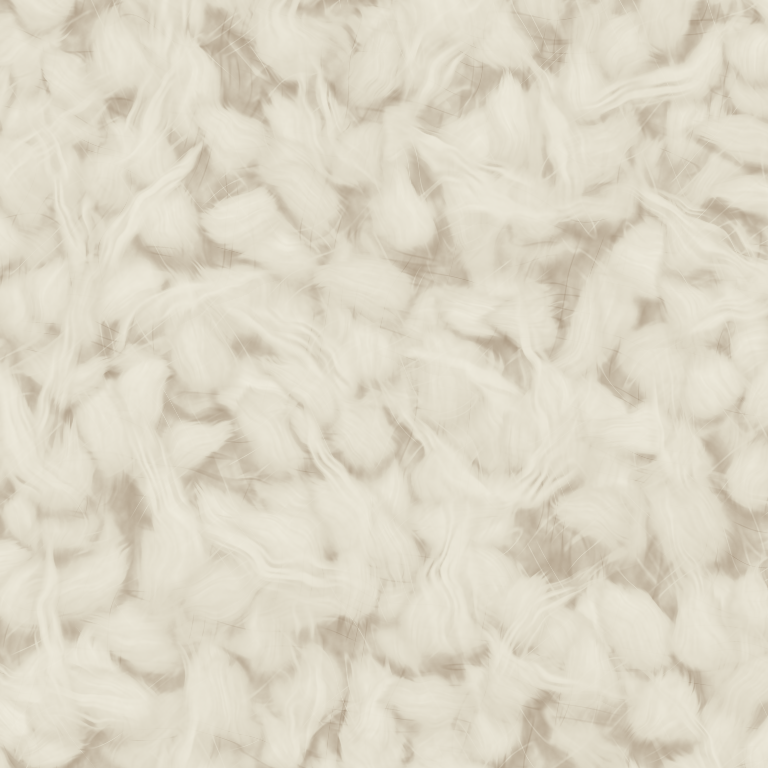
Reproduce this texture procedurally as a Shadertoy shader.

```glsl
#define CREVICE vec3(0.67, 0.60, 0.51)
#define WOOL vec3(0.862, 0.838, 0.770)
#define TIP vec3(0.938, 0.924, 0.872)
#define TUFT_SCALE 7.0
#define WISP_SCALE 6.0
#define LAYERS 4
#define FIBRE_FREQ 36.0
#define FRAY 0.50
#define SHADOW 0.42
#define WARP 0.022

vec3 hash3(vec2 p) {
    vec3 q = fract(p.xyx * vec3(0.1031, 0.1030, 0.0973));
    q += dot(q, q.yxz + 33.33);
    return fract((q.xxy + q.yzz) * q.zyx);
}

float noise(vec2 p) {
    vec2 i = floor(p), f = fract(p);
    f = f * f * (3.0 - 2.0 * f);
    float low = mix(hash3(i).x, hash3(i + vec2(1, 0)).x, f.x);
    float high = mix(hash3(i + vec2(0, 1)).x, hash3(i + vec2(1, 1)).x, f.x);
    return mix(low, high, f.y);
}

float fbm(vec2 p) {
    return 0.55 * noise(p) + 0.3 * noise(p * 2.1 + 7.3) + 0.15 * noise(p * 4.3 + 19.1);
}

mat2 rotation(float a) {
    float c = cos(a), s = sin(a);
    return mat2(c, -s, s, c);
}

// Teardrop distance: round below, narrow above, 1.0 on the outline
float teardrop(vec2 q, vec2 size) {
    float taper = max(1.0 - 0.5 * q.y / size.y, 0.3);
    return length(q / (size * vec2(taper, 1.0)));
}

// Strands running along y, from coarse locks to single fibres
float fibres(vec2 q, vec2 seed) {
    q.x += 0.13 * (noise(q * 3.5 + seed) - 0.5);
    float lock = noise(q * vec2(12.0, 2.0) + seed);
    float strand = noise(q * vec2(FIBRE_FREQ, 4.0) + seed.yx);
    return 0.5 * lock + 0.5 * strand;
}

// Thin stray hairs crossing at one angle
float hairs(vec2 p, float angle) {
    vec2 q = rotation(angle) * p;
    q.x += 0.035 * noise(q * 13.0);
    float line = abs(noise(q * vec2(75.0, 13.0) + angle * 31.0) - 0.5);
    return smoothstep(0.09, 0.0, line) * smoothstep(0.4, 0.7, noise(q * 22.0));
}

// Paints one layer of overlapping tufts over the tone below, upper rows on top
float paintLayer(float tone, vec2 p, float layer, bool wisp) {
    float scale = wisp ? WISP_SCALE : TUFT_SCALE + 1.4 * layer;
    p = p * scale + layer * vec2(17.37, 31.71);
    vec2 cell = floor(p);
    for (int j = -1; j <= 1; j++)
    for (int i = -1; i <= 1; i++) {
        vec2 id = cell + vec2(i, j);
        vec3 place = hash3(id + 3.0), form = hash3(id + 91.0);
        if (layer > 0.0 && place.z > 0.8) continue;

        // Lean follows a slow flow, with a bend of its own
        float angle = 3.2 * (noise(id * 0.45 + 50.0) - 0.5) + 2.0 * (form.x - 0.5);
        mat2 turn = rotation(angle);
        vec2 offset = p - id - mix(vec2(0.15), vec2(0.85), place.xy);
        vec2 size = wisp ? vec2(0.10 + 0.13 * form.y, 0.78)
                         : vec2(0.30 + 0.17 * form.y, 0.48 + 0.24 * form.z);
        float bend = (form.z - 0.5) * 0.9;
        vec2 q = turn * offset;
        q.x += bend * q.y * q.y;
        float d = teardrop(q, size);
        if (d > 1.7) continue;

        // Shadow cast on the wool underneath
        vec2 s = turn * (offset + vec2(-0.02, 0.085));
        s.x += bend * s.y * s.y;
        float depth = smoothstep(0.25, 0.75, noise(p * 0.9 + 8.0));
        float shade = smoothstep(1.22, 0.82, teardrop(s, size));
        tone = mix(tone, 0.06, shade * SHADOW * (wisp ? 0.2 : 0.35 + 0.75 * depth));

        // Frayed body, lit from above
        float f = fibres(q, form.xy * 57.0);
        float fray = FRAY * (0.55 + 0.6 * smoothstep(-0.3, 0.8, q.y / size.y));
        float edge = d + (f - 0.5) * fray;
        float cover = smoothstep(1.05, 0.66, edge);
        float body = 0.53 + 0.27 * (1.0 - d * d) + 0.14 * offset.y
                   + 0.24 * (f - 0.5) + 0.16 * (place.z - 0.4);
        if (wisp) {
            cover *= 0.25 + 0.65 * smoothstep(0.3, 0.7, f);
            body = 0.80 + 0.30 * (f - 0.5);
        }
        tone = mix(tone, body, cover);
    }
    return tone;
}

void mainImage(out vec4 fragColor, in vec2 fragCoord) {
    vec2 uv = fragCoord / iResolution.y;
    vec2 p = uv + WARP * (vec2(fbm(uv * 11.0), fbm(uv * 11.0 + 40.0)) - 0.5) * 2.0;

    // Deep underlayer, then tufts, then loose wisps
    float tone = 0.15 + 0.4 * fbm(p * vec2(45.0, 30.0));
    for (int k = 0; k < LAYERS; k++)
        tone = paintLayer(tone, p, float(k), k == LAYERS - 1);

    // Stray hairs show most in the hollows
    float hollow = smoothstep(0.75, 0.3, tone);
    tone += (0.03 + 0.10 * hollow) * (hairs(uv, 0.5) + hairs(uv, -0.9));
    tone -= (0.03 + 0.08 * hollow) * (hairs(uv, 1.4) + hairs(uv, -0.2));
    tone += 0.08 * (fbm(uv * 140.0) - 0.5) + 0.10 * (fbm(uv * 5.0) - 0.5);

    tone = clamp(tone, 0.0, 1.0);
    vec3 color = mix(CREVICE, WOOL, min(tone * 2.0, 1.0));
    color = mix(color, TIP, max(tone * 2.0 - 1.0, 0.0));
    fragColor = vec4(color, 1.0);
}
```
